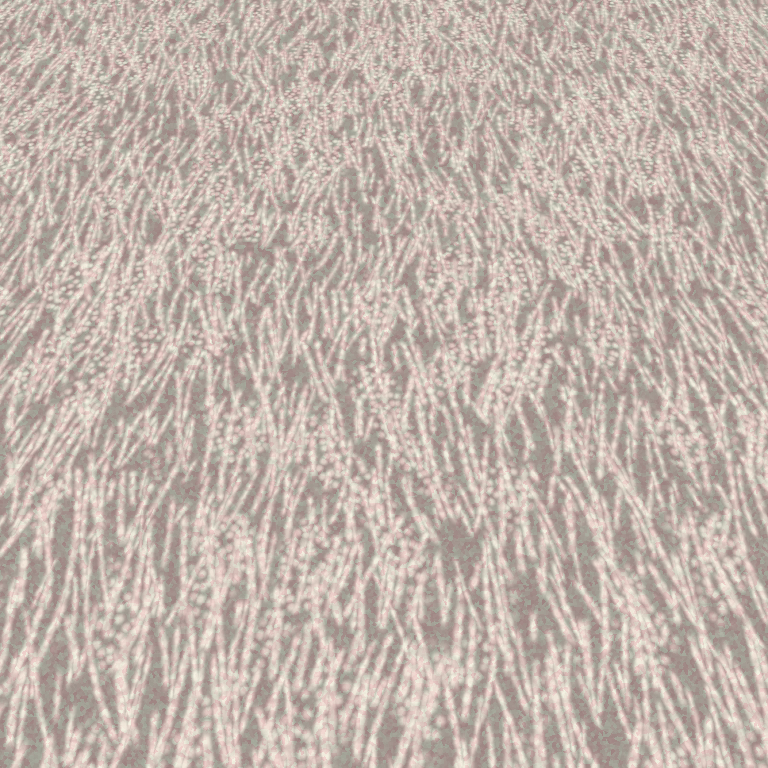
Write a WebGL 1 fragment shader that draws this texture.

```glsl
precision highp float;
uniform vec2 u_resolution;

vec2 hash2(vec2 p) {
  vec2 k = vec2(dot(p, vec2(127.1, 311.7)), dot(p, vec2(269.5, 183.3)));
  return fract(sin(k) * 43758.5453);
}

// Cellular noise: distance to the nearest point, and that point's random value
vec2 cellular(vec2 p) {
  vec2 cell = floor(p);
  vec2 nearest = vec2(9.0, 0.0);
  for (int j = -1; j <= 1; j++) {
    for (int i = -1; i <= 1; i++) {
      vec2 id = cell + vec2(float(i), float(j));
      vec2 rnd = hash2(id);
      float d = length(p - id - rnd);
      if (d < nearest.x) nearest = vec2(d, rnd.y);
    }
  }
  return nearest;
}

// One gently curved fibre per cell; returns its coverage at p
float fibre(vec2 p, vec2 id, float depth, float blur, float density) {
  vec2 place = hash2(id);
  vec2 shape = hash2(id + 57.3);
  vec2 d = p - id - 0.5 - (place - 0.5) * vec2(0.9, 0.4);

  float flow = 0.6 * sin(id.x * 0.23 + id.y * 1.1) + 0.4 * sin(id.x * 0.41 - id.y * 2.3);
  float slope = flow + (shape.x - 0.5) * 2.2;
  float bend = (fract(shape.x * 17.0) - 0.5) * 1.5;
  float tilt = (slope + 2.0 * bend * d.y) * 0.42 * depth;
  float across = abs(d.x - slope * d.y - bend * d.y * d.y) / sqrt(1.0 + tilt * tilt);

  float halfLength = mix(0.1, 0.62, shape.y);
  float halfWidth = 0.09 + 0.08 * place.x + 0.03 * density;
  halfWidth += 0.02 * sin(d.y * 31.0 + place.y * 40.0);
  float body = 1.0 - smoothstep(halfWidth - blur, halfWidth + blur, across);
  float ends = 1.0 - smoothstep(halfLength - 0.07, halfLength + 0.07, abs(d.y));
  return body * ends;
}

void main() {
  vec2 uv = gl_FragCoord.xy / u_resolution;

  // Ground plane receding toward the top
  float depth = 1.0 / (1.75 - uv.y);
  vec2 ground = vec2((uv.x - 0.5) * depth * 48.0, depth * 20.0);

  // Thick and thin patches
  float density = sin(ground.x * 0.9 + 2.0 * sin(ground.y * 1.3));
  density *= sin(ground.y * 2.1 + 1.7 * sin(ground.x * 0.6));

  // Overlapping layers of fibres
  float cover = 0.0;
  for (int layer = 0; layer < 3; layer++) {
    float n = float(layer);
    vec2 p = ground + vec2(n * 31.37, n * 17.28);
    vec2 cell = floor(p);
    for (int j = -1; j <= 1; j++) {
      for (int i = -2; i <= 2; i++) {
        vec2 id = cell + vec2(float(i), float(j));
        cover = max(cover, fibre(p, id, depth, 0.18 * depth, density));
      }
    }
  }

  // Beads break up the fibres and speckle the thicker patches
  float knot = 1.0 - smoothstep(0.1, 0.65, cellular(ground * vec2(2.2, 8.0)).x);
  cover *= mix(0.74, 1.12, knot);
  cover = max(cover, knot * smoothstep(-0.1, 0.5, density) * 0.85);

  // Warm palette with fine pink and grey grain
  vec3 shadow = vec3(0.635, 0.59, 0.56);
  vec3 cream = vec3(0.925, 0.86, 0.82);
  vec3 color = mix(shadow, cream, clamp(cover, 0.0, 1.05));
  float tint = cellular(uv * 200.0).y - 0.5;
  float grain = cellular(uv * 330.0 + 71.0).y - 0.5;
  color += tint * vec3(0.015, 0.135, 0.09) + grain * 0.03;
  gl_FragColor = vec4(color, 1.0);
}
```
